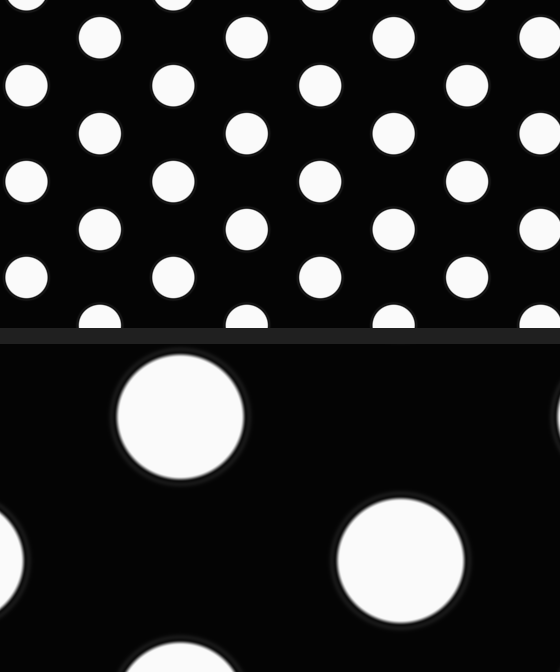
Top: the whole. Bottom: its middle third, enlarged.
This pattern is drawn by a Shadertoy shader. Its source:

```glsl
// Lengths are fractions of the canvas height
const vec2 PERIOD = vec2(0.4478, 0.2924);
const vec2 FIRST_CENTER = vec2(0.0807, 0.1540);
const vec2 DOT_RADII = vec2(0.0644, 0.0632);
const float EDGE_SOFTNESS = 0.0028;
const float RIM_OFFSET = 0.0055;
const float RIM_WIDTH = 0.0030;
const float RIM_STRENGTH = 0.07;
const vec3 GROUND_COLOR = vec3(0.016);
const vec3 DOT_COLOR = vec3(0.98);

// Offset to the nearest center of a rectangular grid
vec2 repeatCentered(vec2 p) {
    return p - PERIOD * round(p / PERIOD);
}

// Approximate signed distance to a slightly wide dot
float dotDistance(vec2 p) {
    p.y *= DOT_RADII.x / DOT_RADII.y;
    return length(p) - DOT_RADII.x;
}

// Two grids, offset by half a period, form the staggered layout
float staggeredDots(vec2 p) {
    float evenColumns = dotDistance(repeatCentered(p));
    float oddColumns = dotDistance(repeatCentered(p - 0.5 * PERIOD));
    return min(evenColumns, oddColumns);
}

void mainImage(out vec4 fragColor, in vec2 fragCoord) {
    vec2 p = fragCoord / iResolution.y - FIRST_CENTER;
    float d = staggeredDots(p);

    // Faint halo just outside each dot
    float rimPosition = (d - RIM_OFFSET) / RIM_WIDTH;
    float rim = RIM_STRENGTH * exp(-rimPosition * rimPosition);

    // Soft dot edge, never thinner than a pixel
    float edge = max(EDGE_SOFTNESS, 0.75 / iResolution.y);
    float coverage = 1.0 - smoothstep(-edge, edge, d);

    vec3 color = mix(GROUND_COLOR + rim, DOT_COLOR, coverage);
    fragColor = vec4(color, 1.0);
}
```
